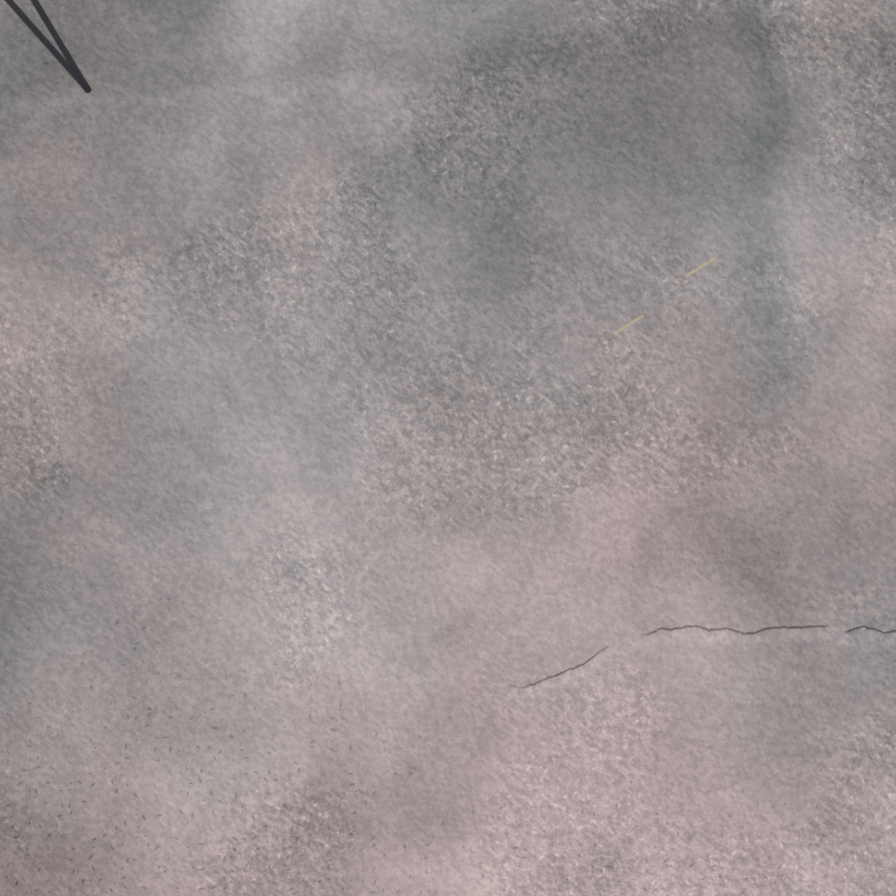
Reproduce this texture procedurally as a Shadertoy shader.

```glsl
// Weathered concrete floor: cloudy grey-pink stains, fine grit, chips, a crack and a few straws.
#define DARK_TONE vec3(0.46, 0.44, 0.44)
#define LIGHT_TONE vec3(0.72, 0.67, 0.67)
#define COOL_TINT vec3(-0.025, 0.004, 0.006)
#define WARM_TINT vec3(0.016, -0.004, -0.006)
#define STRAW_COLOR vec3(0.74, 0.68, 0.56)
#define ROD_COLOR vec3(0.18, 0.18, 0.20)
#define CLOUD_CONTRAST 1.25
#define GRIT_CONTRAST 0.62
#define GRIT_SCALE 210.0
#define CHIP_SCALE 75.0

float hash(vec2 cell) {
    uvec2 q = uvec2(ivec2(cell)) * uvec2(1597u, 3812u) + uvec2(977u, 411u);
    uint h = (q.x ^ (q.y * 2654435u)) * 277803737u;
    h = ((h >> 15) ^ h) * 2246822519u;
    h ^= h >> 13;
    return float(h & 65535u) / 65535.0;
}

float noise(vec2 p) {
    vec2 i = floor(p), f = fract(p);
    f = f * f * (3.0 - 2.0 * f);
    float low = mix(hash(i), hash(i + vec2(1, 0)), f.x);
    float high = mix(hash(i + vec2(0, 1)), hash(i + vec2(1, 1)), f.x);
    return mix(low, high, f.y);
}

mat2 rotation(float angle) {
    float c = cos(angle), s = sin(angle);
    return mat2(c, s, -s, c);
}

float fbm(vec2 p) {
    float sum = 0.0, weight = 0.5;
    for (int i = 0; i < 5; i++) {
        sum += weight * noise(p);
        p = rotation(0.6) * p * 2.03 + 17.3;
        weight *= 0.5;
    }
    return sum / 0.97;
}

// Small randomly turned ellipses, one per occupied cell
float chips(vec2 p, float scale, float density, float seed) {
    p *= scale;
    vec2 base = floor(p);
    float mask = 0.0;
    for (int y = -1; y <= 1; y++)
    for (int x = -1; x <= 1; x++) {
        vec2 cell = base + vec2(x, y);
        vec2 key = cell + seed;
        vec2 center = cell + 0.2 + 0.6 * vec2(hash(key + 31.0), hash(key + 67.0));
        float size = mix(0.12, 0.36, hash(key + 103.0));
        vec2 d = rotation(6.283 * hash(key + 151.0)) * (p - center);
        float dist = length(d * vec2(1.0, 2.1)) / size;
        mask = max(mask, step(hash(key), density) * (1.0 - smoothstep(0.4, 1.2, dist)));
    }
    return mask;
}

float segment(vec2 p, vec2 a, vec2 b) {
    vec2 ab = b - a;
    return length(p - a - ab * clamp(dot(p - a, ab) / dot(ab, ab), 0.0, 1.0));
}

float stroke(float dist, float halfWidth) {
    float soft = 0.7 / iResolution.y + 0.0006;
    return 1.0 - smoothstep(halfWidth - soft, halfWidth + soft, dist);
}

void mainImage(out vec4 fragColor, in vec2 fragCoord) {
    vec2 p = fragCoord / iResolution.y;
    vec2 warp = vec2(fbm(p * 5.0 + 3.0), fbm(p * 5.0 + 41.0)) - 0.5;
    vec2 q = p + 0.12 * warp;

    // Broad light, clouds and the stained band on the right
    float tone = mix(0.66, 0.42, smoothstep(0.05, 0.95, p.y)) + 0.07 * (0.5 - p.x);
    tone += CLOUD_CONTRAST * (fbm(q * 3.2 + 9.0) - 0.5);
    tone += 0.45 * (fbm(q * 14.0 + 55.0) - 0.5);
    float stain = exp(-pow((q.x - 0.83) / 0.04, 2.0)) * smoothstep(0.42, 0.6, q.y);
    float topBand = exp(-pow((q.y - 0.87 - 0.09 * q.x) / 0.03, 2.0)) * smoothstep(0.1, 0.7, p.x);
    tone -= 0.22 * stain + 0.2 * topBand;

    // Fine grit, rougher inside worn patches
    float wear = smoothstep(0.48, 0.68, fbm(q * 6.0 + 80.0));
    vec2 g = rotation(0.7) * p * GRIT_SCALE + 400.0;
    float grit = 0.6 * noise(g * vec2(0.8, 1.3)) + 0.4 * noise(g * 2.1) - 0.5;
    tone += GRIT_CONTRAST * grit * (0.8 + 0.6 * wear);

    // Pale chips in worn patches, dark pits toward the lower left
    float rough = smoothstep(0.38, 0.12, p.y + 0.25 * p.x + 0.4 * warp.x);
    tone += 0.32 * chips(p, CHIP_SCALE, 0.08 + 0.5 * wear, 200.0) * (0.5 + 0.5 * wear);
    tone -= 0.40 * chips(p, CHIP_SCALE * 1.1, 0.04 + 0.5 * rough, 700.0) * (0.5 + 0.5 * rough);
    tone += 0.14 * rough * (chips(p, CHIP_SCALE * 0.8, 0.5, 1200.0) - 0.15);

    vec3 color = mix(DARK_TONE, LIGHT_TONE, clamp(tone, -0.4, 1.4));
    float warmth = 0.75 - 0.7 * p.y + 1.6 * (fbm(q * 4.0 + 130.0) - 0.5) - 0.4 * stain;
    color += mix(COOL_TINT, WARM_TINT, clamp(warmth + 0.25, 0.0, 1.0));

    // Hairline crack with a pale lip, and a faint older seam
    float wobble = 0.03 * (fbm(vec2(p.x * 22.0, 7.0)) - 0.5);
    float crackY = 0.235 + 0.07 * smoothstep(0.54, 0.78, p.x) + wobble;
    float along = smoothstep(0.54, 0.62, p.x);
    float broken = smoothstep(0.3, 0.55, noise(vec2(p.x * 30.0, 4.0)));
    color -= 0.20 * along * broken * stroke(abs(p.y - crackY), 0.0012);
    color += 0.04 * along * exp(-pow((p.y - crackY + 0.009) / 0.007, 2.0));
    float seam = abs(p.y - 0.875 - 0.07 * p.x - wobble);
    color += 0.03 * exp(-pow(seam / 0.008, 2.0)) * (1.0 - smoothstep(0.3, 0.6, p.x));

    // Straws and the thin dark rods in the corner
    for (int i = 0; i < 2; i++) {
        vec2 start = vec2(0.686, 0.628) + float(i) * vec2(0.08, 0.064);
        color = mix(color, STRAW_COLOR, 0.8 * stroke(segment(p, start, start + vec2(0.031, 0.019)), 0.0014));
        vec2 top = vec2(0.005 + 0.03 * float(i), 1.005);
        color = mix(color, ROD_COLOR, 0.9 * stroke(segment(p, top, vec2(0.098, 0.9)), 0.0035));
    }
    fragColor = vec4(clamp(color, 0.0, 1.0), 1.0);
}
```
